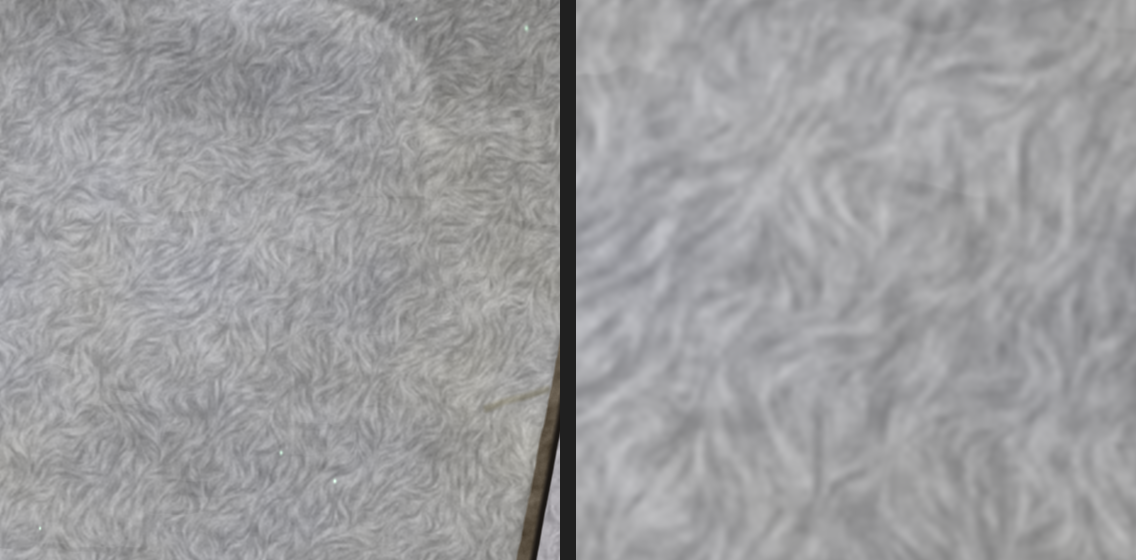
Left, the full canvas; right, a detail of the centre.
This texture is drawn by a Shadertoy shader. Its source:

```glsl
float hash(vec2 p) {
    vec3 q = fract(vec3(p.xyx) * 0.1031);
    q += dot(q, q.yzx + 33.33);
    return fract((q.x + q.y) * q.z);
}

float valueNoise(vec2 p) {
    vec2 cell = floor(p), f = fract(p);
    f = f * f * (3.0 - 2.0 * f);
    return mix(mix(hash(cell), hash(cell + vec2(1, 0)), f.x),
               mix(hash(cell + vec2(0, 1)), hash(cell + vec2(1, 1)), f.x), f.y);
}

float fbm(vec2 p) {
    float sum = 0.0, weight = 0.5;
    for (int i = 0; i < 4; i++) {
        sum += weight * (valueNoise(p) - 0.5);
        p = mat2(1.6, 1.2, -1.2, 1.6) * p + 17.3;
        weight *= 0.55;
    }
    return sum;
}

// Soft round patch, one at its centre
float patchAt(vec2 p, vec2 centre, vec2 size) {
    vec2 d = (p - centre) / size;
    return exp(-dot(d, d));
}

float segmentDistance(vec2 p, vec2 a, vec2 b) {
    vec2 ab = b - a;
    return length(p - a - ab * clamp(dot(p - a, ab) / dot(ab, ab), 0.0, 1.0));
}

// Short fibres: noise averaged along a wandering direction
float fibreGrain(vec2 p) {
    float angle = 1.05 + 2.6 * (valueNoise(p * 26.0 + 5.0) - 0.5)
                + 1.2 * (valueNoise(p * 7.0) - 0.5) - 0.35 * p.y;
    vec2 along = vec2(cos(angle), sin(angle));
    float sum = 0.0;
    for (int i = -3; i <= 3; i++)
        sum += valueNoise((p + along * float(i) * 0.0027) * 155.0 + 40.0) - 0.5;
    return sum / 7.0;
}

// Broad light and dark areas of the slab
float broadTone(vec2 p) {
    float tone = 0.612;
    tone += 0.045 * patchAt(p, vec2(0.12, 0.58), vec2(0.40, 0.24));
    tone += 0.020 * patchAt(p, vec2(0.45, 0.45), vec2(0.30, 0.20));
    tone += 0.025 * patchAt(p, vec2(0.10, 0.10), vec2(0.20, 0.15));
    tone += 0.060 * patchAt(p, vec2(0.42, 1.00), vec2(0.12, 0.05));
    tone -= 0.075 * patchAt(p, vec2(0.08, 0.98), vec2(0.20, 0.08));
    tone -= 0.060 * patchAt(p, vec2(0.42, 0.86), vec2(0.24, 0.09));
    tone -= 0.035 * patchAt(p, vec2(0.30, 0.20), vec2(0.14, 0.12));
    tone -= 0.030 * patchAt(p, vec2(0.70, 0.48), vec2(0.12, 0.10));
    tone -= 0.040 * patchAt(p, vec2(0.80, 0.21), vec2(0.06, 0.05));
    tone += 0.045 * patchAt(p, vec2(0.86, 0.31), vec2(0.05, 0.03));
    tone += 0.040 * patchAt(p, vec2(0.94, 0.24), vec2(0.03, 0.05));

    // Curved stain border, pale inside and dark outside
    float arc = length(p - vec2(0.55, 0.76)) - 0.238 + 0.02 * fbm(p * 14.0);
    float reach = smoothstep(0.72, 0.90, p.y) * smoothstep(0.48, 0.62, p.x);
    tone -= 0.070 * reach * smoothstep(-0.008, 0.012, arc);
    tone += 0.045 * reach * smoothstep(-0.10, -0.01, arc) * smoothstep(0.008, -0.008, arc);

    // Cloudy mottling and trowel sweeps
    vec2 sweep = vec2(p.x + 0.25 * p.y, p.y - 0.22 * p.x + 0.15 * p.x * p.x);
    tone += 0.075 * fbm(sweep * vec2(5.0, 13.0) + 3.0);
    tone += 0.060 * fbm(p * 19.0 + 60.0);
    return tone;
}

// Sparse glints with a slightly green tint
vec3 glints(vec2 p) {
    vec3 light = vec3(0);
    vec2 cell = floor(p * 9.0);
    float pick = hash(cell + 71.0);
    vec2 centre = (cell + 0.2 + 0.6 * vec2(hash(cell + 11.0), hash(cell + 23.0))) / 9.0;
    float radius = mix(0.0025, 0.005, hash(cell + 37.0));
    float glow = patchAt(p, centre, radius * vec2(0.8, 1.1));
    light += step(0.91, pick) * glow * vec3(0.24, 0.36, 0.28);
    return light;
}

void mainImage(out vec4 fragColor, in vec2 fragCoord) {
    vec2 p = fragCoord / iResolution.xy;
    float grain = fibreGrain(p);
    float speckle = valueNoise(p * 230.0) - 0.5;
    float surface = 0.25 * grain + 0.03 * speckle;

    // Concrete, cool on the left and warmer on the right
    float warmth = smoothstep(0.4, 1.0, p.x) + 0.7 * patchAt(p, vec2(0.15, 0.1), vec2(0.15))
                 + 2.0 * fbm(p * 6.0 + 90.0);
    vec3 color = broadTone(p) + surface + mix(vec3(-0.003, -0.002, 0.008), vec3(0.004, 0.001, -0.008), warmth);

    // Faint near-horizontal scratches
    float streak = valueNoise(vec2(p.x * 9.0, (p.y + 0.08 * p.x) * 52.0 + 2.0 * fbm(p * 12.0)));
    color -= 0.045 * smoothstep(0.78, 0.95, streak) * smoothstep(0.35, 0.6, valueNoise(p * 6.0 + 8.0));

    // Brown hairline crack
    float crack = segmentDistance(p + 0.012 * fbm(p * 30.0), vec2(0.87, 0.272), vec2(0.978, 0.306));
    color -= vec3(0.09, 0.10, 0.14) * smoothstep(0.011, 0.001, crack);
    color += glints(p);

    // Joint with a dirty wall, a black gap and the next slab
    float wobble = 0.006 * fbm(p * 25.0);
    float nearEdge = p.x - 0.922 - 0.2 * p.y + wobble;
    float farEdge = p.x - 0.957 - 0.187 * p.y + 0.3 * wobble;
    vec3 wall = vec3(0.36, 0.32, 0.265) + 0.22 * fbm(p * 45.0) + 0.3 * surface;
    wall = mix(wall, vec3(0.10, 0.085, 0.075), smoothstep(-0.016, -0.004, farEdge));
    color -= 0.07 * smoothstep(-0.015, 0.0, nearEdge);
    color = mix(color, wall, smoothstep(-0.003, 0.003, nearEdge));
    color = mix(color, vec3(0.66, 0.65, 0.67) + surface, smoothstep(-0.002, 0.003, farEdge));

    fragColor = vec4(clamp(color, 0.0, 1.0), 1.0);
}
```
